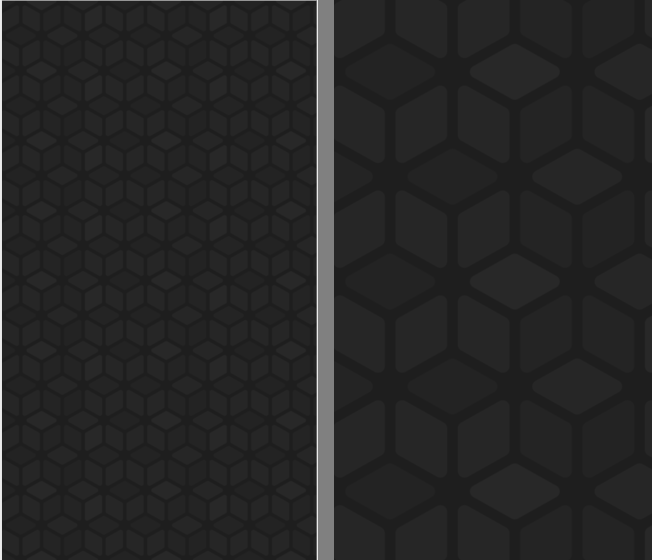
Left, the full canvas; right, a detail of the centre.
Write a Shadertoy shader that draws this pattern.

```glsl
// Dark wall of stacked cubes, each built from three rounded rhombic faces.
// A staggered hexagonal lattice finds the cube, a three-way turn finds its face,
// and face tones repeat every three cubes across and two rows down.

#define CUBES_ACROSS 7.65            // cube widths per canvas width
#define ORIGIN vec2(1.0, 1.702)      // centre of one top face, from the upper left
#define ROW_STRETCH 1.0296           // flattens the cubes slightly
#define HALF_GAP 0.043               // half the groove width, in cube widths
#define CORNER 0.054                 // corner radius of a face
#define GROOVE_COLOR vec3(0.119)
#define FACE_DARK vec3(0.136)
#define FACE_LIGHT vec3(0.155)
#define EDGE_COLOR vec3(0.92)
#define EDGE_WIDTHS vec3(0.0062, 0.0042, 0.0018) // left, right, top

const float SQRT3 = 1.7320508;

// Signed distance to a rhombus with the given half diagonals
float rhombus(vec2 p, vec2 b) {
    p = abs(p);
    vec2 m = (b - 2.0 * p) * b;
    float h = clamp((m.x - m.y) / dot(b, b), -1.0, 1.0);
    float d = length(p - 0.5 * b * vec2(1.0 - h, 1.0 + h));
    return d * sign(p.x * b.y + p.y * b.x - b.x * b.y);
}

// Centre of the nearest cube on the staggered lattice
vec2 cubeCentre(vec2 p) {
    vec2 pitch = vec2(1.0, SQRT3);
    vec2 even = floor(p / pitch + 0.5) * pitch;
    vec2 odd = (floor(p / pitch) + 0.5) * pitch;
    return distance(p, even) < distance(p, odd) ? even : odd;
}

// Tones of the top, left and right faces of a cube
vec3 cubeTones(vec2 centre) {
    vec3 tones[6] = vec3[6](
        vec3(1.00, 0.70, 0.20), vec3(0.75, 0.20, 1.00), vec3(0.00, 0.70, 0.60),
        vec3(0.70, 0.20, 0.15), vec3(0.35, 0.70, 0.70), vec3(0.00, 0.70, 0.70));
    float column = mod(floor(centre.x + 0.25), 3.0);
    float oddRow = step(0.25, fract(centre.x + 0.1));
    return tones[int(column + 3.0 * oddRow + 0.5)];
}

void mainImage(out vec4 fragColor, in vec2 fragCoord) {
    // Cube widths, measured down from the upper left
    vec2 canvas = vec2(fragCoord.x, iResolution.y - fragCoord.y) / iResolution.x;
    float pixel = 1.0 / iResolution.x;
    vec2 p = (canvas * CUBES_ACROSS - ORIGIN) * vec2(1.0, ROW_STRETCH);
    p.y -= 0.5 / SQRT3;

    vec2 centre = cubeCentre(p);
    vec2 local = p - centre;
    vec3 tones = cubeTones(centre);

    // Pick the face whose axis lies closest
    vec2 axis = vec2(0.0, -1.0);
    float tone = tones.x;
    if (local.y > -abs(local.x) / SQRT3) {
        axis = vec2(local.x < 0.0 ? -0.5 * SQRT3 : 0.5 * SQRT3, 0.5);
        tone = local.x < 0.0 ? tones.y : tones.z;
    }

    // Rounded face, inset from its rhombus (inradius 0.25)
    vec2 halfDiagonals = vec2(0.5, 0.5 / SQRT3);
    vec2 facePos = vec2(dot(local, vec2(-axis.y, axis.x)), dot(local, axis) - halfDiagonals.y);
    float inset = 1.0 - (HALF_GAP + CORNER) / 0.25;
    float d = rhombus(facePos, halfDiagonals * inset) - CORNER;
    float blur = 0.9 * pixel * CUBES_ACROSS;
    float face = 1.0 - smoothstep(-blur, blur, d);
    vec3 color = mix(GROOVE_COLOR, mix(FACE_DARK, FACE_LIGHT, tone), face);

    // Pale margin on the left, right and top
    vec3 inside = vec3(canvas.x, 1.0 - canvas.x, canvas.y) - EDGE_WIDTHS;
    float margin = min(inside.x, min(inside.y, inside.z));
    color = mix(EDGE_COLOR, color, clamp(margin / pixel + 0.5, 0.0, 1.0));

    fragColor = vec4(color, 1.0);
}
```
